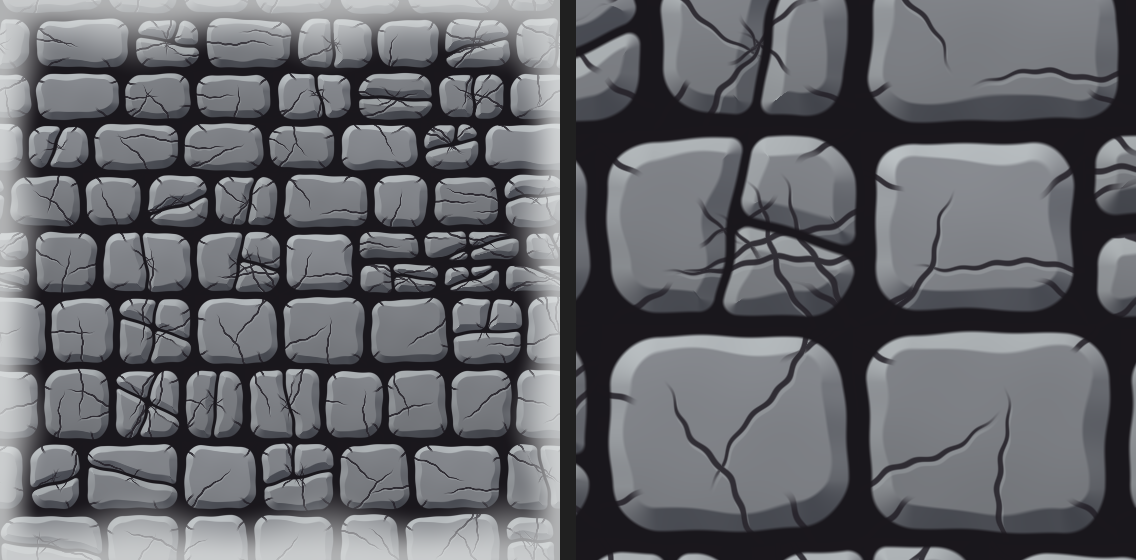
Left: the whole. Right: its middle third, enlarged.
Give the GLSL for this texture, as a three.js fragment shader.

```glsl
// Grey cobblestone wall: nine courses of bevelled, cracked stones in dark joints, with pale edges.
#define ROWS 9.0
#define COLUMNS 7.0
#define GAP 0.0052
#define CORNER 0.027
#define BEVEL 0.011
#define SPLIT 0.0028
#define CRACK 0.0011
#define SOFT 0.0013
#define JITTER 0.36
#define GLOW vec2(0.085, 0.115)
#define GLOW_STRENGTH 0.74
#define TAU 6.28318

varying vec2 vUv;

const vec3 JOINT = vec3(0.10, 0.09, 0.11);
const vec3 SHADE = vec3(0.28, 0.29, 0.32);
const vec3 FACE = vec3(0.49, 0.50, 0.52);
const vec3 LIGHT = vec3(0.67, 0.69, 0.70);
const vec3 PALE = vec3(0.90, 0.91, 0.91);

struct Stone { float d; vec2 q; vec2 size; vec2 id; };

float hash(vec2 c) {
  vec3 p = fract(c.xyx * 0.1031);
  p += dot(p, p.yzx + 33.33);
  return fract((p.x + p.y) * p.z);
}

// Intersection of two shapes with a rounded corner
float roundMax(float a, float b, float r) {
  return min(max(a, b), -r) + length(max(vec2(a, b) + r, 0.0));
}

// Courses are tallest just below and around the middle
float rowEdge(float i) {
  float a = TAU * i / ROWS;
  return i / ROWS + 0.0026 - 0.031 * cos(a) - 0.008 * sin(a);
}

float columnEdge(float c, float count, float row, float upper) {
  float k = mod(c, count);
  float seed = row + (k > 4.5 ? 20.0 * upper : 0.0);
  return c + JITTER * (hash(vec2(k, seed)) - 0.5);
}

Stone stoneAt(vec2 p) {
  // Uneven outlines
  p += 0.0016 * sin(TAU * (vec2(7.0, 5.0) * p.yx + vec2(4.0, 6.0) * p));
  p += 0.0006 * sin(TAU * vec2(23.0, 19.0) * p.yx);

  // Course and column
  float base = rowEdge(0.0);
  float y = base + fract(p.y - base);
  float row = 0.0;
  for (int i = 1; i < int(ROWS); i++) row += step(rowEdge(float(i)), y);
  float low = rowEdge(row), high = rowEdge(row + 1.0), middle = 0.5 * (low + high);
  bool tall = abs(row - 4.0) < 0.5;
  float upper = tall ? step(middle, y) : 0.0;
  float count = COLUMNS + (mod(row, 3.0) > 1.5 && row < 7.5 ? 1.0 : 0.0);
  float t = (p.x - 0.047 - 0.029 * cos(TAU * (row - 3.0) / 5.0)) * count;
  float c = floor(t);
  c += step(columnEdge(c + 1.0, count, row, upper), t)
     - step(t, columnEdge(c, count, row, upper));
  float left = columnEdge(c, count, row, upper);
  float right = columnEdge(c + 1.0, count, row, upper);
  vec2 id = vec2(mod(c, count), row);

  // Part of the tallest course holds two thin layers
  if (tall && id.x > 3.5) {
    if (upper > 0.5) low = middle; else high = middle;
    id.y += 20.0 * upper;
  }

  // Rounded, slightly tilted block
  vec2 size = 0.5 * vec2((right - left) / count, high - low) - GAP;
  size -= 0.003 * vec2(hash(id + 41.0), hash(id + 43.0));
  vec2 q = vec2((t - 0.5 * (left + right)) / count, y - 0.5 * (low + high));
  q += 0.06 * (hash(id + 47.0) - 0.5) * vec2(-q.y, q.x);
  float r = min(CORNER, 0.7 * min(size.x, size.y));
  vec2 b = abs(q) - size + r;
  float d = length(max(b, 0.0)) + min(max(b.x, b.y), 0.0) - r;

  // Some blocks are broken into two, three or four pieces
  float kind = hash(id + 53.0);
  if (kind < 0.42) {
    float a = 0.25 * TAU * step(0.5, hash(id + 59.0)) + 0.7 * (hash(id + 61.0) - 0.5);
    vec2 n = vec2(cos(a), sin(a));
    float side = dot(q, n) + 0.02 * (hash(id + 67.0) - 0.5) + 0.0015 * sin(dot(q, n.yx) * 90.0);
    d = roundMax(d, SPLIT - abs(side), 0.009);
    if (kind < 0.06 || (kind < 0.2 && side > 0.0)) {
      float cross = dot(q, vec2(-n.y, n.x)) + 0.02 * (hash(id + 71.0) - 0.5);
      d = roundMax(d, SPLIT - abs(cross + 0.2 * side), 0.009);
    }
  }
  return Stone(d, q, size, id);
}

// Wavy line that thickens along its direction
float crackLine(vec2 p, vec2 dir, float phase) {
  float along = dot(p, dir);
  float across = dot(p, vec2(-dir.y, dir.x));
  across += 0.003 * sin(along * 80.0 + phase) + 0.0008 * sin(along * 310.0);
  float width = CRACK * smoothstep(-0.015, 0.045, along);
  return (1.0 - smoothstep(width, width + SOFT, abs(across))) * smoothstep(-0.015, 0.005, along);
}

void main() {
  Stone s = stoneAt(vUv);
  vec2 e = vec2(0.0015, 0.0);
  vec2 slope = vec2(stoneAt(vUv + e.xy).d, stoneAt(vUv + e.yx).d) - s.d;
  float facing = dot(slope / max(length(slope), 0.00001), vec2(-0.45, 0.89));

  // Flat face and chiselled bevel
  float tone = 0.95 + 0.1 * hash(s.id + 73.0) + 0.06 * s.q.y / s.size.y;
  tone += 0.012 * sin(TAU * (9.0 * vUv.x + 4.0 * vUv.y)) * sin(TAU * (11.0 * vUv.y - 5.0 * vUv.x));
  vec3 rimColor = mix(FACE, facing > 0.0 ? LIGHT : SHADE, abs(facing));
  float bevel = BEVEL * (1.0 - 0.15 * facing + 0.2 * sin(dot(s.q, vec2(70.0, 95.0)) + s.id.x));
  vec3 stone = tone * mix(FACE, rimColor, smoothstep(-bevel - SOFT, SOFT - bevel, s.d));

  // Long cracks with a lit lip, then short nicks at the corners
  float crack = 0.0, lip = 0.0;
  for (int i = 0; i < 4; i++) {
    float j = float(i);
    vec2 r = vec2(hash(s.id + 7.0 * j + 1.0), hash(s.id + 7.0 * j + 4.0));
    vec2 dir = vec2(cos(TAU * r.x), sin(TAU * r.x));
    vec2 p = s.q - (r.yx - 0.5) * s.size;
    float present = step(hash(s.id + 5.0 * j + 83.0), 0.5);
    crack = max(crack, present * crackLine(p, dir, TAU * r.y));
    lip = max(lip, present * crackLine(p + vec2(-0.001, 0.0025), dir, TAU * r.y));
    vec2 corner = (2.0 * vec2(mod(j, 2.0), floor(j / 2.0)) - 1.0) * s.size;
    float nick = crackLine(s.q, normalize(corner * (0.6 + 0.8 * r)), TAU * r.x);
    crack = max(crack, nick * smoothstep(-1.5 * bevel, -0.6 * bevel, s.d));
  }
  stone = mix(stone, LIGHT, 0.35 * lip);
  stone = mix(stone, JOINT * 1.4, 0.88 * crack);
  vec3 color = mix(stone, JOINT, smoothstep(-SOFT, SOFT, s.d));

  // Pale haze along the borders
  vec2 border = min(vUv, 1.0 - vUv) * (1.0 + 0.2 * sin(TAU * 3.0 * vUv.yx));
  vec2 clearing = smoothstep(vec2(0.0), GLOW, border);
  color = mix(color, PALE, GLOW_STRENGTH * (1.0 - clearing.x * clearing.y));
  gl_FragColor = vec4(color, 1.0);
}
```
